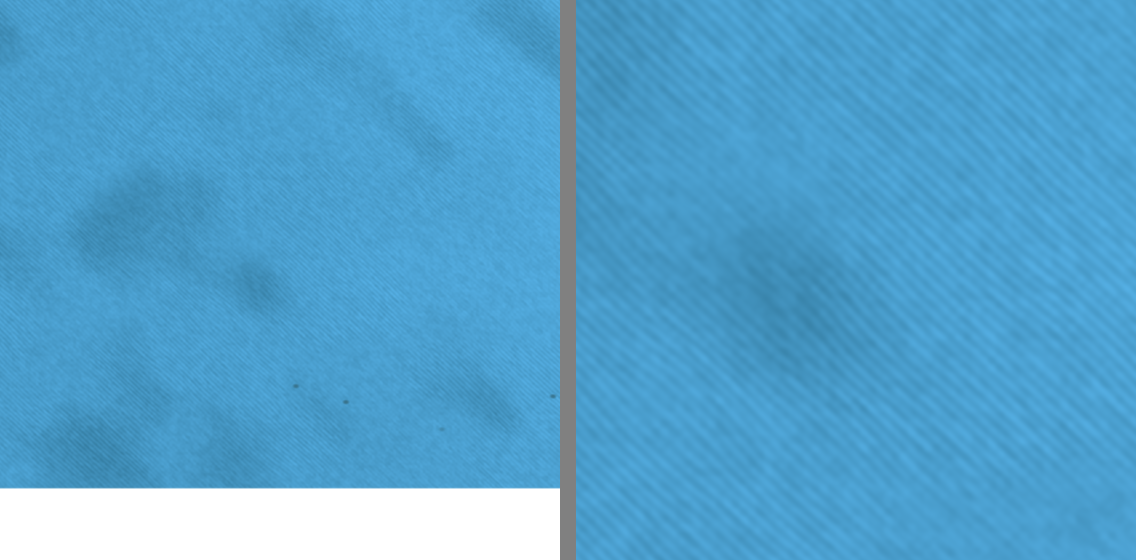
Left, the full canvas; right, a detail of the centre.
A Shadertoy shader for this texture:

```glsl
// Blue twill cloth with soft shaded folds and a few specks, above a plain white strip.

const vec3 CLOTH_BLUE = vec3(0.290, 0.622, 0.808);
const vec3 TONE_STEP = vec3(0.020, 0.031, 0.041);   // colour change per unit of tone
const vec3 SPECK_COLOR = vec3(0.20, 0.41, 0.49);
const vec3 STRIP_WHITE = vec3(1.0);

const float STRIP_HEIGHT = 0.128;
const float EDGE_SOFTNESS = 0.0022;
const vec2 TWILL_DIRECTION = vec2(0.731, -0.682);   // runs down to the right
const float TWILL_COUNT = 150.0;                    // ribs per canvas width
const float TWILL_CONTRAST = 0.42;
const float FIBRE_CONTRAST = 1.25;
const float GRAIN_CONTRAST = 0.85;
const float FOLD_DEPTH = 2.6;
const float SIDE_LIGHT = 1.1;
const int SPECK_COUNT = 4;
const float SPECK_RADIUS = 0.0048;
const float TAU = 6.28319;

// Integer hash of a lattice cell, 0 to 1
float hash(vec2 cell) {
    uvec2 q = uvec2(ivec2(cell)) * uvec2(1597u, 3571u);
    uint n = (q.x ^ (q.y << 7u)) + q.y * 7919u;
    n = n * 747796405u + 289133u;
    n = ((n >> ((n >> 28u) + 4u)) ^ n) * 277803u;
    n = (n ^ (n >> 15u)) * 73939u;
    n ^= n >> 13u;
    return float(n & 65535u) / 65535.0;
}

// Smooth value noise, 0 to 1
float noise(vec2 p) {
    vec2 cell = floor(p);
    vec2 f = p - cell;
    f = f * f * f * (f * (f * 6.0 - 15.0) + 10.0);
    float low = mix(hash(cell), hash(cell + vec2(1, 0)), f.x);
    float high = mix(hash(cell + vec2(0, 1)), hash(cell + vec2(1, 1)), f.x);
    return mix(low, high, f.y);
}

// Position along and across the twill ribs
vec2 twillSpace(vec2 p) {
    vec2 across = vec2(-TWILL_DIRECTION.y, TWILL_DIRECTION.x);
    return vec2(dot(p, TWILL_DIRECTION), dot(p, across));
}

// Wide, soft shading: dark hollows and light from the upper right
float foldTone(vec2 p) {
    vec2 q = twillSpace(p);
    float broad = noise(q * vec2(4.5, 7.5) + 31.0);
    float small = noise(q * vec2(11.0, 15.0) + 57.0);
    float hollow = smoothstep(0.52, 0.95, 0.72 * broad + 0.28 * small);
    float cloud = noise(p * 6.0 + 83.0) - 0.5;
    float light = smoothstep(0.55, 1.7, p.x + 0.7 * p.y) - 0.3;
    return 0.25 + SIDE_LIGHT * light + 0.6 * cloud - FOLD_DEPTH * hollow;
}

// Fine ribs broken up by streaked fibres and grain
float weaveTone(vec2 p) {
    vec2 q = twillSpace(p);
    float wobble = 0.8 * noise(q * vec2(14.0, 22.0) + 11.0);
    float strength = smoothstep(0.2, 0.8, noise(p * 9.0 + 140.0));
    float rib = cos(TAU * (q.y * TWILL_COUNT + wobble)) * (0.4 + strength);
    float fibre = noise(q * vec2(75.0, 190.0) + 200.0) - 0.5;
    float grain = noise(p * 210.0 + 300.0) - 0.5;
    return TWILL_CONTRAST * rib + FIBRE_CONTRAST * fibre + GRAIN_CONTRAST * grain;
}

// Coverage of scattered dark specks
float specks(vec2 p) {
    float cover = 0.0;
    for (int i = 0; i < SPECK_COUNT; i++) {
        float id = float(i);
        vec2 center = vec2(hash(vec2(id, 401)), hash(vec2(id, 409)));
        center.y = mix(STRIP_HEIGHT + 0.01, 0.5, center.y);
        float strength = mix(0.25, 0.85, hash(vec2(id, 419)));
        float dist = length((p - center) * vec2(0.8, 1.15));
        cover = max(cover, strength * (1.0 - smoothstep(0.2, 1.4, dist / SPECK_RADIUS)));
    }
    return cover;
}

void mainImage(out vec4 fragColor, in vec2 fragCoord) {
    vec2 p = fragCoord / iResolution.xy;

    // Cloth
    float tone = foldTone(p) + weaveTone(p);
    vec3 color = CLOTH_BLUE + TONE_STEP * tone;
    color = mix(color, SPECK_COLOR, specks(p));

    // White strip along the bottom
    float cloth = smoothstep(-EDGE_SOFTNESS, EDGE_SOFTNESS, p.y - STRIP_HEIGHT);
    fragColor = vec4(mix(STRIP_WHITE, color, cloth), 1.0);
}
```
